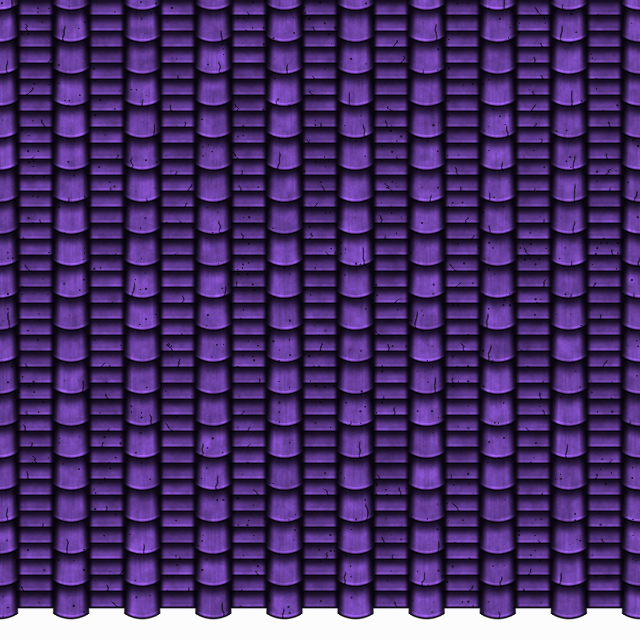
A WebGL 1 fragment shader for this texture:

```glsl
precision highp float;
// Weathered violet clay roof: 9 columns of rounded cover tiles over narrow pan tiles.
uniform vec2 u_resolution;

float hash(vec2 p) {
  p = fract(p * vec2(0.1031, 0.1137));
  p += dot(p, p.yx + 33.33);
  return fract((p.x + p.y) * p.x * 37.7);
}

float noise(vec2 p) {
  vec2 i = floor(p), f = fract(p);
  f = f * f * (3.0 - 2.0 * f);
  return mix(mix(hash(i), hash(i + vec2(1, 0)), f.x),
             mix(hash(i + vec2(0, 1)), hash(i + vec2(1, 1)), f.x), f.y);
}

float fbm(vec2 p) {
  float sum = 0.0, amp = 0.5;
  for (int i = 0; i < 4; i++) {
    sum += amp * noise(p);
    p = p * 2.03 + 17.1;
    amp *= 0.5;
  }
  return sum / 0.9375;
}

// Hairline crack rising from the lip of some tiles; q.x is -1..1, q.y is 0..1.
float crack(vec2 q, vec2 id, float lean) {
  float seed = hash(id + 3.7);
  float len = 0.2 + 0.45 * hash(id + 9.1);
  float path = (seed - 0.5) * 1.3 + lean * q.y
             + 0.16 * (noise(vec2(q.y * 8.0, seed * 90.0)) - 0.5);
  float line = 1.0 - smoothstep(0.015, 0.07, abs(q.x - path));
  return line * step(0.6, hash(id + 1.3)) * (1.0 - smoothstep(len - 0.12, len, q.y));
}

// Small dark pits, one candidate per grid cell.
float pits(vec2 p) {
  vec2 id = floor(p);
  vec2 centre = 0.3 + 0.4 * vec2(hash(id + 5.3), hash(id + 8.9));
  float radius = 0.08 + 0.17 * hash(id + 2.1);
  float dot0 = 1.0 - smoothstep(radius * 0.5, radius + 0.1, length(fract(p) - centre));
  return dot0 * step(0.91, hash(id + 12.7));
}

// Profile along a tile: dark rim at the lip, then body fading into the shade above.
float profile(float f, float rim, float shade) {
  return smoothstep(rim * 0.4, rim * 1.4, f)
       * mix(0.2, 1.0, 1.0 - smoothstep(1.0 - shade, 1.0, f));
}

// Thin lit band just above the rim.
float lip(float f, float at, float width) {
  return 1.0 - smoothstep(0.0, width, abs(f - at));
}

void main() {
  vec2 p = gl_FragCoord.xy / u_resolution;
  vec2 cell = p * vec2(9.0, 20.0);
  vec2 px = vec2(9.0, 20.0) / u_resolution;
  vec3 violet = vec3(0.36, 0.22, 0.54);
  vec3 ink = vec3(0.022, 0.012, 0.038);

  // Shared weathering
  float grime = fbm(p * 62.0);
  float stain = fbm(p * 23.0 + 40.0);
  float grain = noise(p * 330.0);
  float wear = 0.67 + 0.42 * grime + 0.18 * stain + 0.10 * (grain - 0.5);
  float pit = pits(p * 125.0) * smoothstep(0.35, 0.6, stain);

  // Pan tiles: two per row, centred between the covers
  float panX = fract(cell.x) - 0.5;
  float panY = cell.y * 2.0 - 1.98;
  float panF = fract(panY);
  vec2 panId = vec2(mod(floor(cell.x), 9.0), floor(panY) + 50.0);
  float sides = smoothstep(0.0, 0.075, 0.253 - abs(panX));
  float panShade = profile(panF, 0.11, 0.6) * mix(0.06, 1.0, sides);
  panShade *= (0.9 + 0.16 * hash(panId)) * wear;
  panShade *= 1.0 - 0.7 * crack(vec2(panX * 4.0, panF), panId, 1.6 * hash(panId + 6.1) - 0.8);
  panShade += 0.38 * lip(panF, 0.2, 0.1) * sides * (0.5 + grime * 0.6);
  panShade *= 1.0 - 0.75 * pit;
  vec3 pan = ink + violet * panShade;

  // Cover tiles: curved lip, narrower at the top
  float coverX = fract(cell.x + 0.5) - 0.5;
  float coverY = cell.y - 0.65 - 0.16 * pow(coverX / 0.25, 2.0);
  float coverF = fract(coverY);
  vec2 coverId = vec2(mod(floor(cell.x + 0.5), 9.0) + 20.0, floor(coverY) + 5.0);
  float halfWidth = mix(0.254, 0.218, smoothstep(0.0, 1.0, coverF));
  float u = coverX / halfWidth;
  float round0 = 1.0 - smoothstep(0.55, 1.0, abs(u));
  float coverShade = profile(coverF, 0.055, 0.42) * mix(0.12, 1.0, round0);
  coverShade *= (1.12 + 0.16 * hash(coverId)) * wear;
  coverShade *= 0.92 + 0.16 * noise(vec2(cell.x * 42.0, cell.y * 1.6));
  coverShade *= 1.0 - 0.65 * crack(vec2(u, coverF), coverId, 0.08);
  coverShade += 0.5 * lip(coverF, 0.105, 0.05) * (0.25 + 0.75 * round0) * (0.4 + grime * 0.7);
  coverShade *= 1.0 - 0.75 * pit;
  vec3 cover = ink + violet * coverShade;

  // Layering: white ground, pans, then covers on top
  vec3 color = vec3(0.99);
  color = mix(color, pan, smoothstep(-px.y, px.y, panY * 0.5));
  float coverMask = smoothstep(-px.x, px.x, halfWidth - abs(coverX))
                  * smoothstep(-px.y, px.y, coverY);
  color = mix(color, cover, coverMask);
  gl_FragColor = vec4(color, 1.0);
}
```
